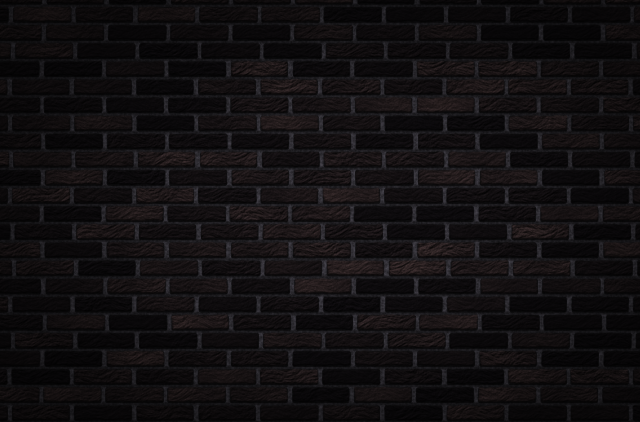
Reproduce this texture procedurally as a WebGL 2 fragment shader.

```glsl
#version 300 es
precision highp float;
// Dark brick wall in running bond, about 10.3 bricks across and 23.3 courses down.
// Each brick is a wobbly rounded box with its own tone and a cellular relief lit
// from above; grey mortar lies between, and a soft vignette dims the borders.
uniform vec2 u_resolution;
out vec4 fragColor;

float hash(vec2 p) {
    return fract(sin(dot(p, vec2(127.1, 311.7))) * 43758.545);
}

// Distance to the nearest scattered cell point
float cells(vec2 p) {
    vec2 base = floor(p);
    float nearest = 2.0;
    for (int y = -1; y <= 1; y++) {
        for (int x = -1; x <= 1; x++) {
            vec2 id = base + vec2(x, y);
            vec2 point = id + vec2(hash(id), hash(id + 37.3));
            nearest = min(nearest, distance(p, point));
        }
    }
    return nearest;
}

float roundedBox(vec2 p, vec2 halfSize, float radius) {
    vec2 q = abs(p) - halfSize + radius;
    return length(max(q, 0.0)) + min(max(q.x, q.y), 0.0) - radius;
}

// Lumpy clay: broad slanted folds with finer pits
float clayHeight(vec2 p) {
    p += 0.16 * sin(p.yx * vec2(5.0, 2.6) + vec2(0.0, 1.7));
    p.y += 0.18 * p.x;
    return -0.55 * cells(p * vec2(1.7, 4.2)) - 0.28 * cells(p * vec2(5.0, 9.0) + 7.0);
}

void main() {
    vec2 uv = gl_FragCoord.xy / u_resolution;
    float pixel = 23.3 / u_resolution.y;

    // Wall space: one unit per course, y pointing down
    vec2 wall = vec2(uv.x * 35.4, (1.0 - uv.y) * 23.3 - 0.29);
    float course = floor(wall.y);
    float shift = 0.19 + 0.5 * mod(course, 2.0) + 0.07 * (hash(vec2(course, 4.0)) - 0.5);
    float column = wall.x / 3.435 - shift;
    vec2 id = vec2(floor(column), course);
    vec2 local = vec2((fract(column) - 0.5) * 3.435, fract(wall.y) - 0.5);

    // Brick outline with uneven edges and sizes
    float seed = hash(id + 11.0);
    vec2 wobble = 0.022 * sin(wall.yx * vec2(7.0, 3.7) + seed * 40.0)
                + 0.012 * sin(wall.yx * vec2(17.0, 11.3) + seed * 90.0);
    vec2 halfSize = vec2(1.57 + 0.05 * (hash(id + 5.0) - 0.5), 0.395);
    float edge = roundedBox(local + wobble, halfSize, 0.09);
    float brickMask = 1.0 - smoothstep(-0.025 - pixel * 0.5, 0.025 + pixel * 0.5, edge);

    // Brick tone: mostly near black, some warm brown, stained along the length
    float tone = pow(hash(id + 2.0), 1.7);
    float stain = 0.5 + 0.5 * sin(local.x * 1.4 + seed * 30.0);
    tone *= 0.75 + 0.35 * stain;
    vec3 brick = mix(vec3(0.045, 0.038, 0.046), vec3(0.158, 0.122, 0.124), tone);

    // Relief lit from above
    vec2 clay = local + vec2(seed * 61.0, hash(id + 8.0) * 47.0);
    vec2 lightStep = vec2(0.015, 0.035);
    float relief = clayHeight(clay + lightStep) - clayHeight(clay - lightStep);
    float roughness = mix(0.9, 2.2, hash(id + 3.0));
    brick *= clamp(1.0 + roughness * relief, 0.3, 1.9);
    float rim = smoothstep(-0.13, -0.02, edge);
    brick *= 1.0 - rim * (0.1 + 0.5 * smoothstep(0.1, 0.4, local.y));
    brick += 0.02 * rim * smoothstep(-0.2, -0.4, local.y);

    // Grainy mortar: pale upright joints, darker bed joints shaded by the brick above
    float grain = cells(wall * 5.5);
    float upright = smoothstep(1.5, 1.62, abs(local.x)) * smoothstep(0.5, 0.36, abs(local.y));
    vec3 mortar = vec3(0.185, 0.178, 0.200) * mix(0.70, 1.12, upright);
    mortar *= 0.72 + 0.55 * grain;
    float shadow = smoothstep(0.07, 0.0, roundedBox(local - vec2(0.0, 0.04), halfSize, 0.09));
    mortar *= 1.0 - 0.6 * shadow;

    // Fine grit and vignette
    vec3 color = mix(mortar, brick, brickMask);
    color *= 0.9 + 0.2 * hash(floor(wall * 14.0));
    float vignette = 1.0 - 0.52 * smoothstep(0.12, 0.68, length(uv - vec2(0.53, 0.5)));
    fragColor = vec4(color * vignette, 1.0);
}
```
